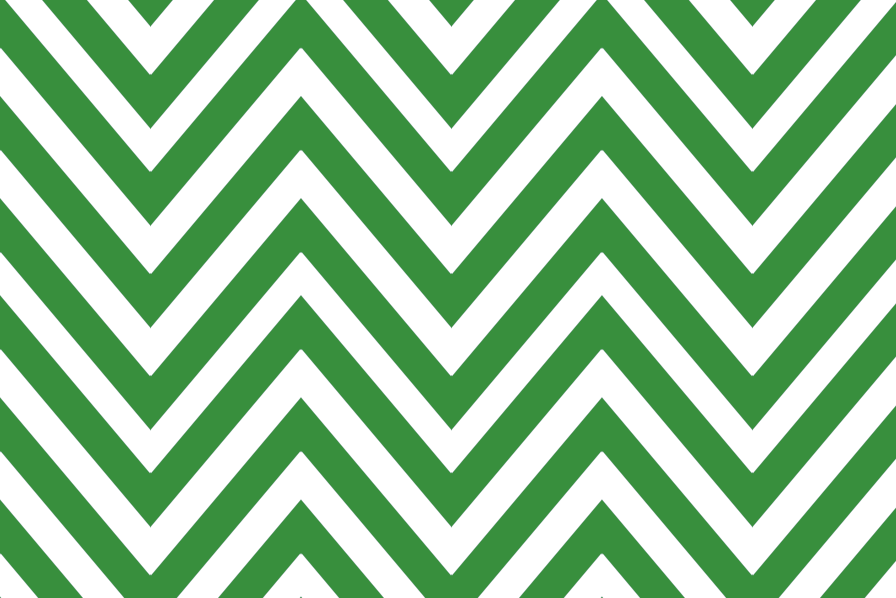
Reproduce this pattern procedurally as a WebGL 1 fragment shader.

```glsl
precision highp float;
// Green and white chevron stripes: three zigzag waves across, bands nearly evenly spaced.

uniform vec2 u_resolution;

const float SLOPE = 1.186;

// Signed distance inside one zigzag band, positive in the green.
// The white tips are cut slightly blunt; the green tips stay sharp.
float chevronBand(vec2 p, float peakTop) {
  float fold = abs(fract(p.x + 0.5) - 0.5);
  float depth = fract(p.y - peakTop - SLOPE * fold + 0.4) - 0.4;
  float fromTop = depth + SLOPE * max(fold - 0.4965, 0.0);
  float fromBottom = 0.1764 - depth + SLOPE * max(0.0035 - fold, 0.0);
  return min(fromTop, fromBottom) / length(vec2(1.0, SLOPE));
}

void main() {
  // One unit is a full wave; y runs down from the top edge.
  vec2 uv = gl_FragCoord.xy / u_resolution;
  vec2 p = vec2(uv.x, 1.0 - uv.y) * vec2(2.977, 1.9845);
  float pixel = 1.9845 / u_resolution.y;

  // Three bands per unit, with a small cyclic drift in spacing.
  float inside = -1.0;
  for (int i = 0; i < 3; i++) {
    float phase = float(i) / 3.0;
    float drift = 0.0065 * sin(6.28318 * phase);
    inside = max(inside, chevronBand(p, 0.3186 + phase + drift));
  }

  float white = 1.0 - smoothstep(-0.75, 0.75, inside / pixel);
  vec3 color = mix(vec3(0.22, 0.56, 0.24), vec3(1.0), white);

  // Faint cool fringe along the softened edges.
  color += 4.0 * white * (1.0 - white) * vec3(0.0, -0.04, 0.045);
  gl_FragColor = vec4(color, 1.0);
}
```
